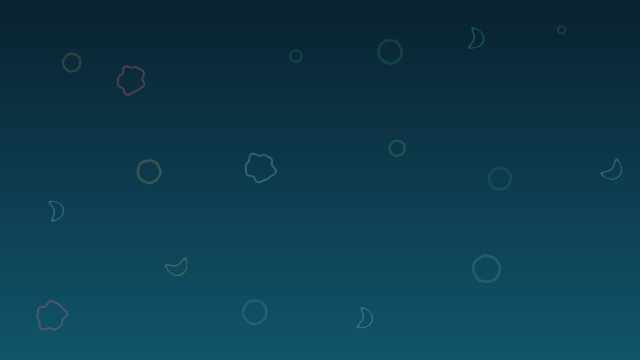
This background is drawn by a Shadertoy shader. Its source:

```glsl
// Deep water gradient with sparse, faint outlines of bubbles, beans and lobed cells.

const vec3 DEEP_NAVY = vec3(0.037, 0.130, 0.190);
const vec3 SEA_TEAL = vec3(0.063, 0.333, 0.418);
const vec3 PINK = vec3(0.85, 0.42, 0.47);
const vec3 AQUA = vec3(0.45, 0.78, 0.80);
const vec3 OCHRE = vec3(0.76, 0.68, 0.34);
const vec3 GREEN = vec3(0.25, 0.74, 0.52);
const vec2 GRID = vec2(6.0, 3.0);
const float TAU = 6.2831853;

float hash(vec2 cell, float seed) {
    return fract(sin(dot(cell, vec2(127.1, 311.7)) + seed * 74.7) * 43758.5453);
}

vec2 rotate(vec2 p, float angle) {
    float c = cos(angle), s = sin(angle);
    return vec2(c * p.x - s * p.y, s * p.x + c * p.y);
}

// Signed distance to a circle whose radius is rippled by layered sines.
float wobblyCircle(vec2 p, float radius, float ripple, float phase) {
    float a = atan(p.y, p.x);
    float wave = sin(5.0 * a + phase) + 0.55 * sin(8.0 * a - 2.0 * phase)
               + 0.6 * sin(2.0 * a + 1.3 * phase);
    float slope = 5.0 * cos(5.0 * a + phase) + 4.4 * cos(8.0 * a - 2.0 * phase)
                + 1.2 * cos(2.0 * a + 1.3 * phase);
    float edge = radius * (1.0 + ripple * wave);
    return (length(p) - edge) / length(vec2(1.0, ripple * slope));
}

// Signed distance to a short capsule bent along its length.
float bean(vec2 p, float size, float bend) {
    p.y += bend * (p.x * p.x / size - 0.3 * size);
    p.x -= clamp(p.x, -0.55 * size, 0.55 * size);
    return length(p) - 0.5 * size;
}

// Soft coverage of a line drawn along the zero distance.
float outline(float dist, float halfWidth) {
    float blur = max(0.0016, 0.7 / iResolution.y);
    return 1.0 - smoothstep(halfWidth - blur, halfWidth + blur, abs(dist));
}

vec3 pickTint(float pick) {
    return pick < 0.38 ? AQUA : pick < 0.78 ? OCHRE : GREEN;
}

// Tint in rgb and opacity in a for the single creature of a grid cell.
vec4 creature(vec2 p, vec2 cell) {
    float kind = mod(7.0 * (cell.x + GRID.x * cell.y), GRID.x * GRID.y);
    float size = hash(cell, 1.0);
    float turn = TAU * hash(cell, 2.0);
    vec3 tint = pickTint(hash(cell, 3.0));

    if (kind < 2.5) {           // lobed cells
        float d = wobblyCircle(rotate(p, turn), 0.036 + 0.003 * size, 0.09, turn);
        return vec4(kind < 1.5 ? PINK : AQUA, 0.32 * outline(d, 0.0026));
    }
    if (kind < 7.5) {           // beans
        float d = bean(rotate(p, turn), 0.025 + 0.004 * size, 0.6);
        return vec4(tint, 0.31 * outline(d, 0.0021));
    }
    if (kind < 16.5) {          // bubbles
        float radius = mix(0.010, 0.042, size * size);
        float d = wobblyCircle(p, radius, 0.018, turn);
        float opacity = mix(0.14, 0.25, hash(cell, 4.0));
        return vec4(tint, opacity * outline(d, mix(0.0022, 0.0038, size)));
    }
    return vec4(0.0);           // open water
}

void mainImage(out vec4 fragColor, in vec2 fragCoord) {
    vec2 uv = fragCoord / iResolution.xy;
    vec2 cellSize = vec2(iResolution.x / iResolution.y, 1.0) / GRID;
    vec2 cell = floor(uv * GRID);

    // Jitter stays small enough to keep each creature inside its cell
    vec2 jitter = 0.6 * (vec2(hash(cell, 5.0), hash(cell, 6.0)) - 0.5);
    vec2 local = (fract(uv * GRID) - 0.5 - jitter) * cellSize;

    vec3 water = mix(SEA_TEAL, DEEP_NAVY, uv.y);
    vec4 line = creature(local, cell);
    fragColor = vec4(mix(water, line.rgb, line.a), 1.0);
}
```
